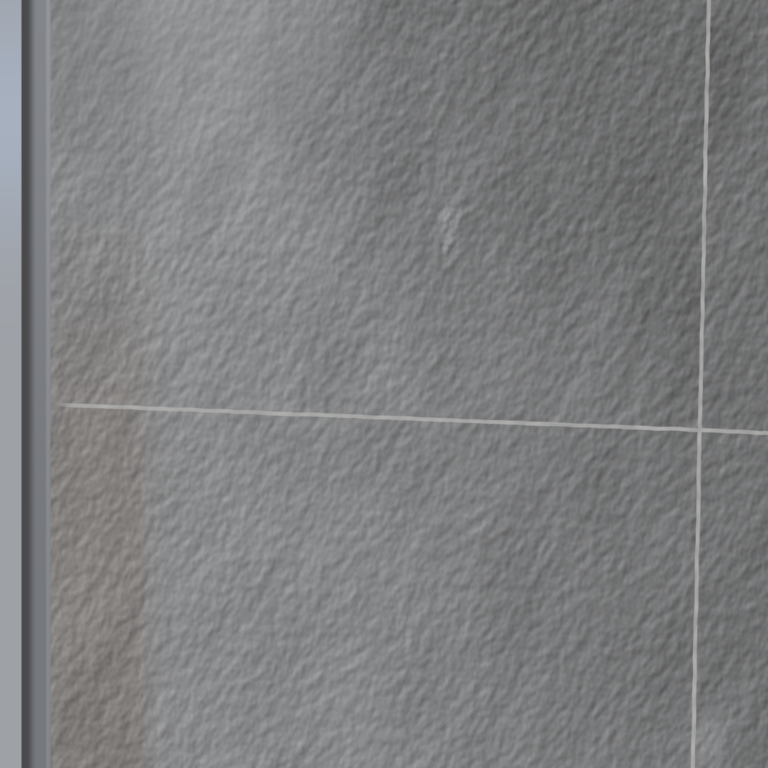
Write a WebGL 1 fragment shader that draws this texture.

```glsl
precision highp float;
// Large grey stone wall tiles with thin pale joints, seen slightly askew beside
// a metal edge trim. A skewed grid gives joints and tile ids; embossed gradient
// noise gives the slate relief, and smooth ramps give the soft reflected light.
uniform vec2 u_resolution;

// Grid of tiles
const vec2 JOINT_CROSS = vec2(0.902, 0.476); // joint offsets at the origin
const vec2 JOINT_SLOPE = vec2(0.021, -0.0395);
const vec2 TILE_PITCH = vec2(0.88, 0.60);
const float JOINT_HALF = 0.0026;
const float JOINT_WOBBLE = 0.0012;

// Stone relief
const vec2 GRAIN_FREQ = vec2(78.0, 44.0);    // across and along the cleft
const vec2 CLEFT_DIR = vec2(0.50, 0.866);
const vec2 RELIEF_STEP = vec2(-0.0035, 0.0045);
const float GRAIN_DEPTH = 0.085;
const float STREAK_DEPTH = 0.030;
const float CLOUD_DEPTH = 0.030;
const float TILE_VARIATION = 0.012;

// Edge trim, as right borders of its strips
const float PALE_EDGE = 0.028;
const float SHADOW_EDGE = 0.043;
const float TRIM_EDGE = 0.066;

const vec3 STONE_TINT = vec3(0.995, 1.0, 1.008);
const vec3 WARM_TINT = vec3(1.025, 0.995, 0.975);
const vec3 JOINT_COLOR = vec3(0.69, 0.69, 0.685);
const vec3 PALE_TRIM = vec3(0.62, 0.63, 0.65);
const vec3 PALE_TRIM_TOP = vec3(0.65, 0.69, 0.75);
const vec3 SHADOW_TRIM = vec3(0.29, 0.29, 0.30);
const vec3 GREY_TRIM = vec3(0.46, 0.47, 0.49);

vec2 gradientAt(vec2 cell) {
  float angle = 6.2832 * fract(sin(dot(cell, vec2(127.1, 311.7))) * 43758.5);
  return vec2(cos(angle), sin(angle));
}

float gradientNoise(vec2 p) {
  vec2 i = floor(p), f = fract(p);
  vec2 w = f * f * f * (f * (f * 6.0 - 15.0) + 10.0);
  vec2 e = vec2(1.0, 0.0);
  float a = dot(gradientAt(i), f);
  float b = dot(gradientAt(i + e.xy), f - e.xy);
  float c = dot(gradientAt(i + e.yx), f - e.yx);
  float d = dot(gradientAt(i + e.xx), f - e.xx);
  return mix(mix(a, b, w.x), mix(c, d, w.x), w.y);
}

float fbm(vec2 p) {
  float sum = 0.0, amp = 1.0;
  for (int i = 0; i < 3; i++) {
    sum += amp * gradientNoise(p);
    p = p * 1.9 + 17.3;
    amp *= 0.55;
  }
  return sum;
}

// Coordinates across and along the cleft of the stone
vec2 cleftSpace(vec2 p) {
  return vec2(dot(p, vec2(CLEFT_DIR.y, -CLEFT_DIR.x)), dot(p, CLEFT_DIR));
}

float band(float x, float lo, float hi, float soft) {
  return smoothstep(lo - soft, lo + soft, x) - smoothstep(hi - soft, hi + soft, x);
}

// Soft window light: bright at left, darkest at upper right
float wallLight(vec2 p) {
  float light = 0.545 - 0.085 * smoothstep(0.25, 1.0, p.x);
  light -= 0.055 * smoothstep(0.30, 0.56, p.x) * smoothstep(0.25, 0.95, p.y);
  light -= 0.045 * band(p.x, 0.06, 0.185, 0.025) * (1.0 - 0.45 * p.y);
  light += 0.025 * band(p.x, 0.19, 0.36, 0.06) * smoothstep(0.35, 1.0, p.y);
  return light;
}

vec3 stone(vec2 p, vec2 tile) {
  vec2 local = p + tile * vec2(5.3, 3.7);
  vec2 cleft = cleftSpace(local);
  float grain = fbm(cleft * GRAIN_FREQ)
              - fbm(cleftSpace(local + RELIEF_STEP) * GRAIN_FREQ);
  float streak = fbm(cleft * vec2(24.0, 5.0) + 3.1);
  float cloud = fbm(local * vec2(7.0, 4.0) + 9.4);
  float smoothTop = 1.0 - 0.35 * smoothstep(0.6, 1.0, p.y) * smoothstep(0.55, 0.3, p.x);
  float value = wallLight(p) + TILE_VARIATION * gradientAt(tile + 2.0).x;
  value += GRAIN_DEPTH * grain * smoothTop + STREAK_DEPTH * streak + CLOUD_DEPTH * cloud;
  // Pale scar and chalky lower corner
  vec2 scar = (p - vec2(0.585, 0.70)) / vec2(0.011, 0.040);
  vec2 chalk = (p - vec2(0.925, 0.03)) / vec2(0.025, 0.04);
  value += 0.085 * exp(-dot(scar, scar)) * (0.8 + streak + grain);
  value += 0.07 * exp(-dot(chalk, chalk));
  float warmth = band(p.x, 0.06, 0.19, 0.03) * smoothstep(0.75, 0.35, p.y);
  return value * mix(STONE_TINT, WARM_TINT, warmth);
}

void main() {
  vec2 p = gl_FragCoord.xy / u_resolution;
  float px = 1.0 / min(u_resolution.x, u_resolution.y);

  // Tiles and their joints
  vec2 grid = (p - JOINT_CROSS - JOINT_SLOPE * p.yx) / TILE_PITCH;
  vec3 color = stone(p, floor(grid));
  vec2 wobble = JOINT_WOBBLE * vec2(gradientNoise(p.yx * 38.0), gradientNoise(p * 38.0));
  vec2 dist = abs((fract(grid + 0.5) - 0.5) * TILE_PITCH + wobble);
  vec2 joint = 1.0 - smoothstep(JOINT_HALF - px, JOINT_HALF + px, dist);
  joint.y *= smoothstep(0.068, 0.10, p.x);
  float wear = 0.82 + 0.30 * gradientNoise(p * 55.0);
  color = mix(color, JOINT_COLOR, max(joint.x, joint.y) * clamp(wear, 0.0, 1.0));

  // Edge trim: grey strip, dark gap, pale face
  vec3 grey = GREY_TRIM + 0.05 * smoothstep(0.2, 1.0, p.y);
  grey += 0.06 * band(p.x, 0.060, 0.066, 0.002);
  vec3 pale = mix(PALE_TRIM, PALE_TRIM_TOP, exp(-pow((p.y - 0.85) / 0.16, 2.0)));
  vec3 trim = mix(SHADOW_TRIM, grey, smoothstep(SHADOW_EDGE - 0.009, SHADOW_EDGE + 0.005, p.x));
  trim = mix(pale, trim, smoothstep(PALE_EDGE - px, PALE_EDGE + px, p.x));
  color = mix(trim, color, smoothstep(TRIM_EDGE - 0.002, TRIM_EDGE + 0.002, p.x));
  gl_FragColor = vec4(color, 1.0);
}
```
